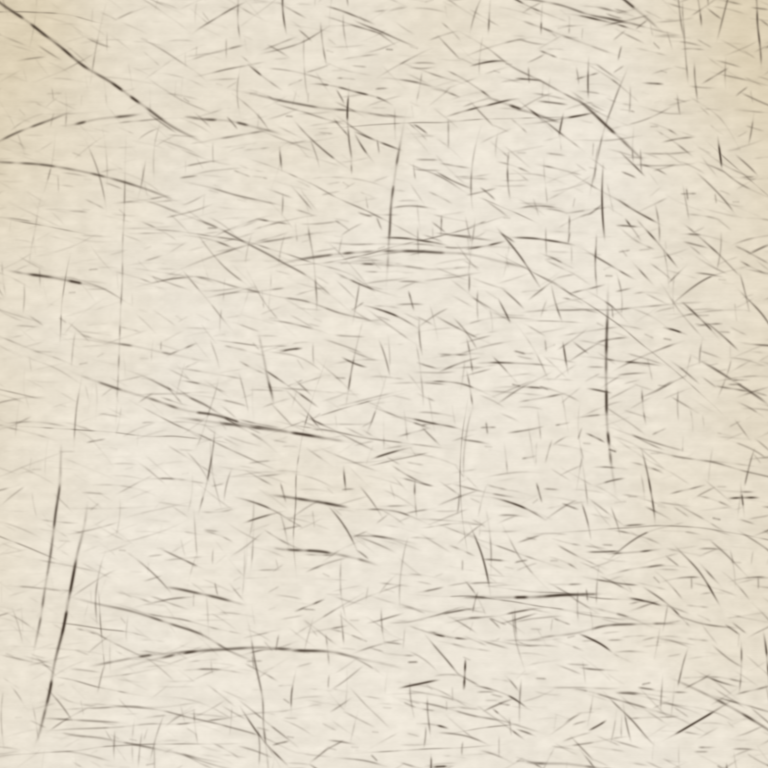
Reproduce this texture procedurally as a Shadertoy shader.

```glsl
// Aged cream paper covered with fine, broken, mostly horizontal brown scratches.
#define LONG_SCRATCHES 95
#define SHORT_CELLS 12.0
#define TINY_CELLS 23.0
#define LINE_WIDTH 0.0018
#define BREAKS 75.0
#define MAIN_ANGLE -0.13
#define UPRIGHT_SHARE 0.17
#define PAPER vec3(0.928, 0.900, 0.846)
#define AGED_PAPER vec3(0.868, 0.818, 0.715)
#define INK vec3(0.235, 0.190, 0.150)

float hash(vec2 p) {
    return fract(sin(dot(p, vec2(127.1, 311.7))) * 43758.5453);
}

vec4 hash4(float n) {
    return fract(sin(n * 12.9898 + vec4(0.0, 78.2, 37.7, 151.9)) * 43758.5453);
}

float noise(vec2 p) {
    vec2 cell = floor(p);
    vec2 f = fract(p);
    f = f * f * (3.0 - 2.0 * f);
    float low = mix(hash(cell), hash(cell + vec2(1, 0)), f.x);
    float high = mix(hash(cell + vec2(0, 1)), hash(cell + vec2(1, 1)), f.x);
    return mix(low, high, f.y);
}

float fbm(vec2 p) {
    float sum = 0.0, weight = 0.5;
    for (int i = 0; i < 4; i++) {
        sum += weight * noise(p);
        p = p * 2.03 + 17.3;
        weight *= 0.5;
    }
    return sum / 0.9375;
}

// Mostly near-horizontal directions, with some upright ones
float scratchAngle(vec4 rnd, float spread) {
    float turn = (rnd.x + rnd.y - 1.0) * spread;
    return rnd.z < UPRIGHT_SHARE ? 1.57 + 0.4 * turn : MAIN_ANGLE + turn;
}

// Coverage of one curved, tapered stroke with broken ink
float scratch(vec2 p, float id, float halfLength, float angle, float bend, float width) {
    float c = cos(angle), s = sin(angle);
    p = vec2(c * p.x + s * p.y, c * p.y - s * p.x);
    float along = p.x / halfLength;
    if (abs(along) > 1.0) return 0.0;
    float slope = 2.0 * bend * p.x;
    float across = (p.y + bend * p.x * p.x) / sqrt(1.0 + slope * slope);
    if (abs(across) > 0.012) return 0.0;
    across += 0.005 * (noise(vec2(p.x * 22.0, id * 3.7)) - 0.5);
    float softWidth = max(width, 0.7 / iResolution.y);
    float profile = exp(-across * across / (softWidth * softWidth));
    float broken = smoothstep(0.2, 0.8, noise(vec2(p.x * BREAKS, id * 5.3)));
    float taper = smoothstep(1.0, 0.35, abs(along));
    return profile * taper * mix(0.22, 1.0, broken);
}

// Clear paper left between the long sweeping scratches
float longScratches(vec2 uv) {
    float clear = 1.0;
    for (int i = 0; i < LONG_SCRATCHES; i++) {
        float id = float(i) + 1.0;
        vec4 place = hash4(id);
        vec4 shape = hash4(id + 200.5);
        float halfLength = mix(0.05, 0.22, place.z * place.z);
        float angle = scratchAngle(shape, 0.6);
        angle -= 0.4 * smoothstep(1.3, 1.8, place.x + place.y);
        float bend = mix(-0.5, 1.1, shape.w) * 0.8;
        float strength = 0.24 + 0.6 * pow(place.w, 3.0);
        float width = LINE_WIDTH * mix(0.8, 1.25, place.w);
        clear *= 1.0 - strength * scratch(uv - place.xy, id, halfLength, angle, bend, width);
    }
    return clear;
}

// Clear paper left between short scratches scattered over a grid
float shortScratches(vec2 uv, float cells, int perCell, float strength, float seed) {
    float clear = 1.0;
    vec2 home = floor(uv * cells);
    for (int k = 0; k < 9 * perCell; k++) {
        int n = k / perCell;
        vec2 cell = home + vec2(n % 3 - 1, n / 3 - 1);
        float id = 100.0 * hash(cell + seed) + 7.31 * float(k % perCell);
        vec4 place = hash4(id);
        vec4 shape = hash4(id + 31.7);
        vec2 center = (cell + place.xy) / cells;
        float halfLength = mix(0.15, 0.75, place.z) / cells;
        float bend = (shape.w - 0.4) * 5.0;
        float crowding = mix(0.4, 1.1, smoothstep(0.0, 0.65, center.x));
        float ink = strength * crowding * mix(0.35, 1.5, place.w * place.w);
        float angle = scratchAngle(shape, 1.0);
        clear *= 1.0 - ink * scratch(uv - center, id, halfLength, angle, bend, LINE_WIDTH);
    }
    return clear;
}

// Cream ground, yellowed toward the upper corners and sides
vec3 paperColor(vec2 uv) {
    float sides = smoothstep(0.25, 0.6, abs(uv.x - 0.5));
    float aged = sides * mix(0.3, 1.0, uv.y) + 0.35 * smoothstep(0.6, 1.05, uv.y);
    aged += 0.55 * (fbm(uv * 5.0) - 0.5);
    vec3 color = mix(PAPER, AGED_PAPER, clamp(aged, 0.0, 1.0));
    float grain = fbm(uv * vec2(65.0, 90.0)) - 0.5;
    float streaks = fbm(uv * vec2(14.0, 110.0) + 40.0) - 0.5;
    return color + 0.06 * grain + 0.04 * streaks;
}

void mainImage(out vec4 fragColor, in vec2 fragCoord) {
    vec2 uv = fragCoord / iResolution.y;
    float clear = longScratches(uv);
    clear *= shortScratches(uv, SHORT_CELLS, 4, 0.42, 3.0);
    clear *= shortScratches(uv, TINY_CELLS, 3, 0.24, 19.0);
    fragColor = vec4(mix(INK, paperColor(uv), clear), 1.0);
}
```
